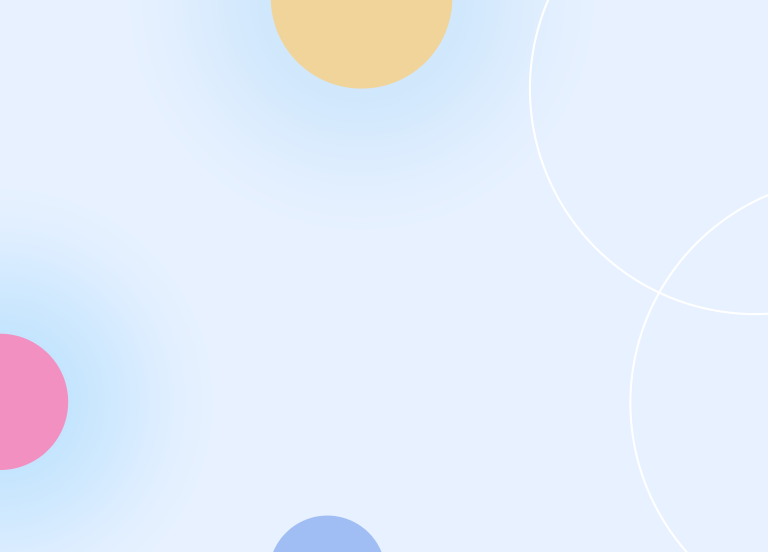
A WebGL 2 fragment shader for this background:

```glsl
#version 300 es
precision highp float;
// Pale blue backdrop with three flat discs, two soft glows and two thin rings.
// Each shape is a circle distance function, blended over the backdrop in turn.
// Lengths are in canvas heights, with the origin at the lower left.

uniform vec2 u_resolution;
out vec4 fragColor;

const vec3 BACKDROP    = vec3(0.906, 0.945, 1.0);
const vec3 SKY_GLOW    = vec3(0.805, 0.903, 0.988);
const vec3 BRIGHT_GLOW = vec3(0.755, 0.892, 0.996);
const vec3 SAND        = vec3(0.945, 0.832, 0.600);
const vec3 PINK        = vec3(0.949, 0.565, 0.757);
const vec3 PERIWINKLE  = vec3(0.630, 0.745, 0.957);
const vec3 WHITE       = vec3(1.0);

float circleDistance(vec2 p, vec2 center, float radius) {
    return length(p - center) - radius;
}

// Coverage of the region with negative distance, softened over one pixel
float coverage(float dist, float pixel) {
    return clamp(0.5 - dist / pixel, 0.0, 1.0);
}

float disc(vec2 p, vec2 center, float radius, float pixel) {
    return coverage(circleDistance(p, center, radius), pixel);
}

float ring(vec2 p, vec2 center, float radius, float halfWidth, float pixel) {
    return coverage(abs(circleDistance(p, center, radius)) - halfWidth, pixel);
}

float glow(vec2 p, vec2 center, float inner, float outer) {
    return 1.0 - smoothstep(inner, outer, length(p - center));
}

void main() {
    vec2 p = gl_FragCoord.xy / u_resolution.y;
    float pixel = 1.0 / u_resolution.y;

    vec2 topCenter = vec2(0.655, 1.004);
    vec2 leftCenter = vec2(0.0, 0.272);
    vec2 bottomCenter = vec2(0.593, -0.040);

    // Soft glows behind the top and left discs
    vec3 color = BACKDROP;
    color = mix(color, SKY_GLOW, glow(p, topCenter, 0.10, 0.45));
    color = mix(color, BRIGHT_GLOW, glow(p, leftCenter, 0.05, 0.41));

    // Thin rings crossing on the right
    float halfWidth = 0.0019;
    color = mix(color, WHITE, ring(p, vec2(1.368, 0.839), 0.4080, halfWidth, pixel));
    color = mix(color, WHITE, ring(p, vec2(1.551, 0.270), 0.4090, halfWidth, pixel));

    // Flat discs cut by the canvas edges
    color = mix(color, SAND, disc(p, topCenter, 0.1645, pixel));
    color = mix(color, PINK, disc(p, leftCenter, 0.1235, pixel));
    color = mix(color, PERIWINKLE, disc(p, bottomCenter, 0.1060, pixel));

    fragColor = vec4(color, 1.0);
}
```
